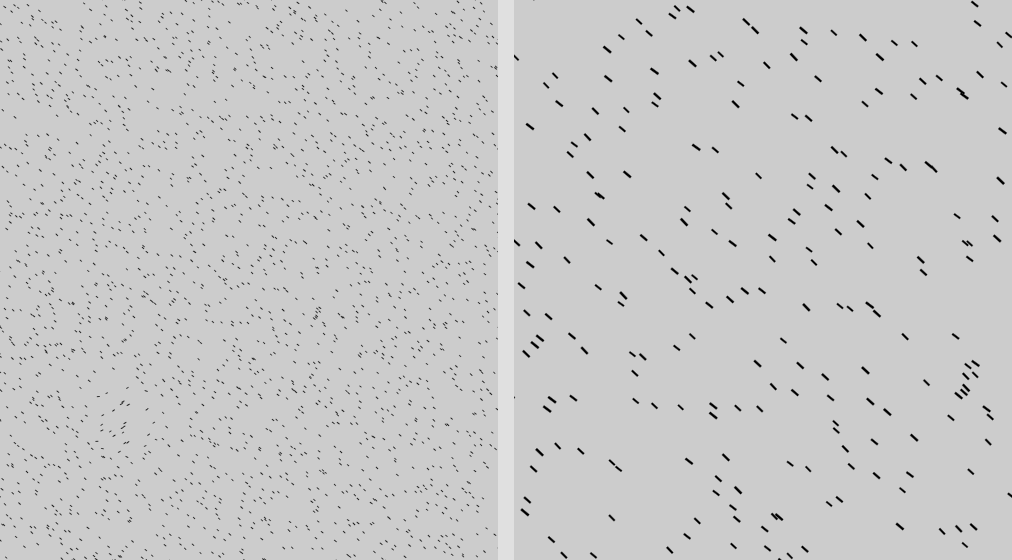
Left: the whole. Right: its middle third, enlarged.
Give the GLSL for this texture, as a Shadertoy shader.

```glsl
// Thousands of tiny dark dashes strewn at random over flat light grey.
// Each grid cell holds a few jittered dashes that share one falling slant,
// except inside a small disc at the lower left, where they turn to rise.

const vec3 PAPER = vec3(0.80);
const vec3 INK = vec3(0.0);
const float CELLS = 32.0;          // grid cells per canvas height
const int SLOTS = 4;               // possible dashes per cell
const float FILL = 0.55;           // chance that a slot is used
const float DASH_LENGTH = 0.0051;
const float DASH_WIDTH = 0.0013;
const float SLANT = -0.72;         // usual direction, radians
const float DISC_SLANT = 0.55;     // direction inside the disc
const vec2 DISC_CENTER = vec2(0.222, 0.25);
const float DISC_RADIUS = 0.065;

float hash(vec2 p) {
    return fract(sin(dot(p, vec2(127.1, 311.7))) * 43758.5453);
}

vec2 hash2(vec2 p) {
    return vec2(hash(p), hash(p + vec2(19.7, 7.3)));
}

// Direction of the dashes around a point
float slantAt(vec2 p, vec2 center, float radius) {
    float inside = 1.0 - smoothstep(0.85, 1.1, length(p - center) / radius);
    return mix(SLANT, DISC_SLANT, inside);
}

// Soft coverage of a thin rectangle centred on the origin
float dash(vec2 p, float angle, vec2 size, float blur) {
    vec2 axis = vec2(cos(angle), sin(angle));
    vec2 q = abs(vec2(dot(p, axis), dot(p, vec2(-axis.y, axis.x))));
    vec2 cover = clamp((0.5 * size - q) / blur + 0.5, 0.0, 1.0);
    return cover.x * cover.y;
}

// Ink left by all dashes in the cells around p
float scatter(vec2 p, float blur) {
    vec2 home = floor(p * CELLS);
    float ink = 0.0;
    for (int y = -1; y <= 1; y++)
    for (int x = -1; x <= 1; x++)
    for (int i = 0; i < SLOTS; i++) {
        vec2 cell = home + vec2(x, y);
        vec2 seed = cell + float(i) * vec2(53.3, 91.9);
        if (hash(seed + 3.1) > FILL) continue;

        vec2 center = (cell + hash2(seed + 11.5)) / CELLS;
        vec2 vary = hash2(seed + 37.9) - 0.5;
        float angle = slantAt(center, DISC_CENTER, DISC_RADIUS) + 0.2 * vary.x;
        vec2 size = vec2(DASH_LENGTH, DASH_WIDTH) * (1.0 + 0.3 * vary.y);
        ink = max(ink, dash(p - center, angle, size, blur));
    }
    return ink;
}

void mainImage(out vec4 fragColor, in vec2 fragCoord) {
    vec2 p = fragCoord / iResolution.y;
    float blur = 1.2 / iResolution.y;
    fragColor = vec4(mix(PAPER, INK, scatter(p, blur)), 1.0);
}
```
